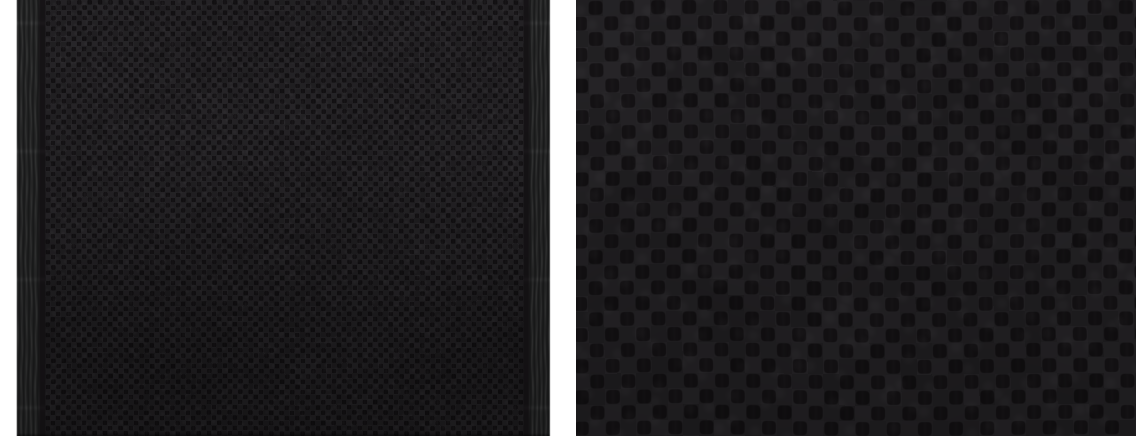
Left: the whole. Right: its middle third, enlarged.
Reproduce this texture procedurally as a WebGL 1 fragment shader.

```glsl
precision highp float;
// A near-black woven mat on white: a fine checker of dark oval tufts between
// lighter threads, framed left and right by ribbed rubber borders.
// Cells come from fract, wear from cellular noise and layered sines.

uniform vec2 u_resolution;

#define REPEATS vec2(46.0, 42.0)   // checker periods across the weave and down
#define MAT_EDGES vec2(0.030, 0.982)
#define WEAVE_EDGES vec2(0.081, 0.935)
#define RIBS 6.0                   // ribs in each border
#define TUFT_RADIUS 0.47           // in cells
#define WEAR 0.22                  // brightness change between cells
#define TUFT_COLOR vec3(0.070, 0.062, 0.070)
#define THREAD_COLOR vec3(0.128, 0.122, 0.132)
#define RIB_COLOR vec3(0.188, 0.190, 0.190)
#define GROOVE_COLOR vec3(0.098, 0.100, 0.102)

const float TAU = 6.28318;

float hash(vec2 p) {
  p = fract(p * vec2(0.1031, 0.1137));
  p += dot(p, p.yx + 33.33);
  return fract((p.x + p.y) * p.x * 17.0);
}

// Distance to the nearest scattered point
float cellular(vec2 p) {
  vec2 base = floor(p);
  float nearest = 2.0;
  for (int j = -1; j <= 1; j++) {
    for (int i = -1; i <= 1; i++) {
      vec2 cell = base + vec2(float(i), float(j));
      vec2 point = cell + vec2(hash(cell + 11.0), hash(cell + 57.0));
      nearest = min(nearest, length(p - point));
    }
  }
  return nearest;
}

float mottle(vec2 p) {
  return 0.5 * sin(p.x * 7.0 + 2.0 * sin(p.y * 5.0))
       + 0.3 * sin(p.y * 13.0 - p.x * 9.0)
       + 0.2 * sin(p.x * 29.0 + p.y * 23.0);
}

// Smooth mask for lo < x < hi
float band(float x, vec2 edges, float soft) {
  return smoothstep(edges.x - soft, edges.x + soft, x)
       * (1.0 - smoothstep(edges.y - soft, edges.y + soft, x));
}

vec3 weave(vec2 uv) {
  float across = (uv.x - WEAVE_EDGES.x) / (WEAVE_EDGES.y - WEAVE_EDGES.x);
  vec2 grid = vec2(across, uv.y) * REPEATS * 2.0;
  grid += 0.06 * vec2(sin(uv.y * 31.0), sin(uv.x * 27.0));
  vec2 cell = floor(grid);
  vec2 local = fract(grid) - 0.5;
  float isTuft = mod(cell.x + cell.y, 2.0);

  // Dark rounded tuft with a faint upright rib
  vec2 squared = local * local;
  float radius = sqrt(sqrt(dot(squared, squared)));
  float soft = max(0.08, 1.5 * REPEATS.x / u_resolution.x);
  float tuft = isTuft * (1.0 - smoothstep(TUFT_RADIUS - soft, TUFT_RADIUS + 0.03, radius));
  float rib = tuft * exp(-60.0 * squared.x) * 0.18;
  vec3 color = mix(THREAD_COLOR, TUFT_COLOR, tuft - rib);

  // Uneven threads and small pale flecks
  color *= 1.0 + WEAR * (hash(cell) - 0.5);
  float fleck = 1.0 - smoothstep(0.05, 0.30, cellular(grid * 0.55));
  return color + 0.018 * fleck;
}

vec3 border(vec2 uv, float across) {
  // Wavy upright ribs, with a flat dark strip beside the weave
  float wobble = 0.10 * sin(uv.y * 19.0) + 0.06 * sin(uv.y * 47.0 + across * 5.0);
  float ridge = 0.5 + 0.5 * cos(TAU * (across * RIBS + wobble));
  ridge *= 0.8 + 0.2 * sin(uv.y * 61.0 + floor(across * RIBS) * 2.4);
  vec3 color = mix(GROOVE_COLOR, RIB_COLOR, ridge);
  color = mix(color, TUFT_COLOR * 1.15, smoothstep(0.72, 0.84, across));

  // Faint creases across the border
  float crease = fract(uv.y * 3.4 + 0.28) - 0.5;
  return color * (1.0 + 0.22 * exp(-3000.0 * crease * crease));
}

void main() {
  vec2 uv = gl_FragCoord.xy / u_resolution;
  float pixel = 1.0 / u_resolution.x;

  // Border coordinate: 0 at the outer edge, 1 at the weave
  float left = (uv.x - MAT_EDGES.x) / (WEAVE_EDGES.x - MAT_EDGES.x);
  float right = (MAT_EDGES.y - uv.x) / (MAT_EDGES.y - WEAVE_EDGES.y);
  vec3 frame = border(uv, clamp(min(left, right), 0.0, 1.0));

  // Light falls from the top and fades toward the lower middle
  float light = mix(0.76, 1.06, smoothstep(0.08, 0.75, uv.y));
  light += 0.04 * mottle(uv * 1.4);
  vec3 cloth = weave(uv) * light;

  vec3 mat = mix(frame * mix(0.88, 1.05, uv.y), cloth, band(uv.x, WEAVE_EDGES, pixel));
  mat *= 0.65 + 0.35 * smoothstep(0.0, 0.008, uv.y);
  vec3 color = mix(vec3(1.0), mat, band(uv.x, MAT_EDGES, pixel));
  gl_FragColor = vec4(color, 1.0);
}
```
